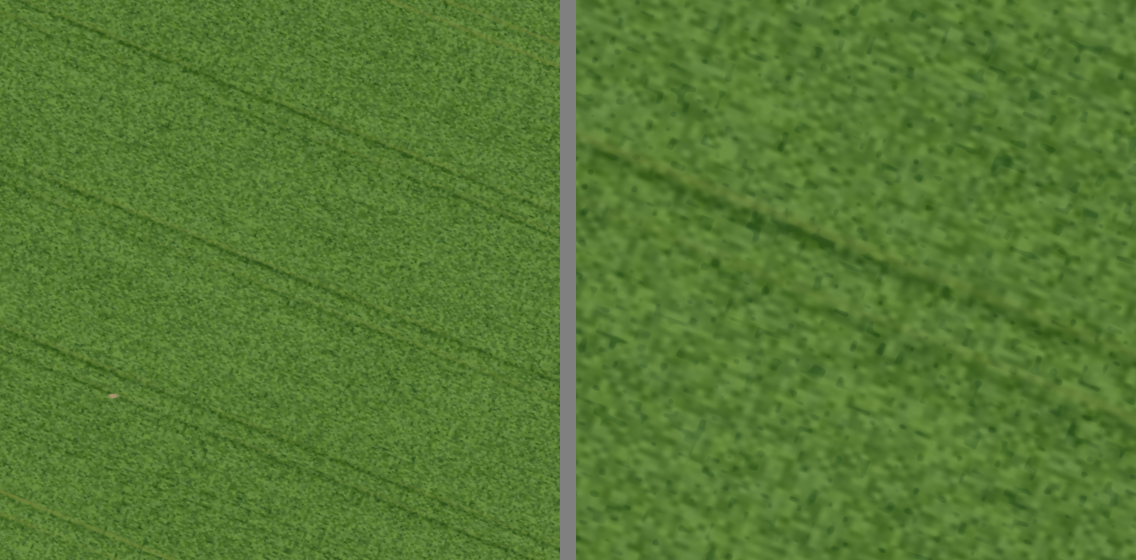
Left, the full canvas; right, a detail of the centre.
Give the GLSL for this texture, as a WebGL 1 fragment shader.

```glsl
precision highp float;
// A green crop field from above: fine leafy grain crossed by slanting wheel tracks.
uniform vec2 u_resolution;

const vec3 SHADE_GREEN = vec3(0.26, 0.40, 0.14);
const vec3 SUNLIT_GREEN = vec3(0.38, 0.52, 0.23);
const vec3 DRY_STRAW = vec3(0.46, 0.52, 0.22);
const vec3 PALE_STONE = vec3(0.72, 0.62, 0.48);
const vec2 ROW_DIRECTION = vec2(0.930, -0.367);
const float TRACK_SPACING = 0.277;
const float TRACK_OFFSET = 0.385;
const float WHEEL_GAP = 0.036;

float hash(vec2 cell) {
  vec3 q = fract(vec3(cell.xyx) * 0.1031);
  q += dot(q, q.yzx + 33.33);
  return fract((q.x + q.y) * q.z);
}

// Value noise centred on zero, from -0.5 to 0.5.
float noise(vec2 p) {
  vec2 cell = floor(p);
  vec2 f = fract(p);
  f = f * f * (3.0 - 2.0 * f);
  float low = mix(hash(cell), hash(cell + vec2(1.0, 0.0)), f.x);
  float high = mix(hash(cell + vec2(0.0, 1.0)), hash(cell + vec2(1.0, 1.0)), f.x);
  return mix(low, high, f.y) - 0.5;
}

// Soft line profile around zero distance.
float ridge(float distance, float width) {
  float d = distance / width;
  return exp(-d * d);
}

// Leaf texture: small blobs slightly longer along the rows.
float leafGrain(vec2 field) {
  float fine = noise(field * vec2(200.0, 270.0) + 31.0);
  float medium = noise(field * vec2(120.0, 170.0) + 87.0);
  return 1.30 * fine + 0.42 * medium;
}

// Sparse dark gaps between the leaves.
float leafGaps(vec2 field) {
  return smoothstep(0.20, 0.44, noise(field * vec2(180.0, 220.0) + 143.0));
}

// Long faint streaks of the drilled rows and broad patches.
float rowStreaks(vec2 field) {
  float narrow = noise(field * vec2(5.0, 120.0) + 11.0);
  float wide = noise(field * vec2(2.0, 38.0) + 57.0);
  float patches = noise(field * vec2(4.0, 7.0) + 23.0);
  return 0.24 * narrow + 0.15 * wide + 0.13 * patches;
}

// One wheel rut: x is its shadow, y is the dry edge above it.
vec2 wheelRut(float distance, float along, float seed) {
  float shadowWear = 0.95 + 0.7 * noise(vec2(along * 6.0, seed * 7.3));
  float dryWear = 0.6 + 0.9 * noise(vec2(along * 9.0, seed * 5.1 + 40.0));
  float shadow = ridge(distance, 0.0042) * shadowWear;
  float dry = ridge(distance - 0.0068, 0.0032) * dryWear;
  return vec2(shadow, dry);
}

// Pairs of ruts repeated across the field.
vec2 wheelTracks(vec2 field) {
  float place = (field.y - TRACK_OFFSET + 0.5 * WHEEL_GAP) / TRACK_SPACING;
  float id = floor(place + 0.5);
  float distance = (place - id) * TRACK_SPACING;
  vec2 upper = wheelRut(distance - 0.5 * WHEEL_GAP, field.x, id + 10.0);
  vec2 lower = wheelRut(distance + 0.5 * WHEEL_GAP, field.x, id + 20.0);
  vec2 tracks = upper + 0.8 * lower;
  // The outermost tracks are drier and less shaded.
  float outer = step(1.5, abs(id - 1.0));
  return tracks * mix(vec2(1.0, 0.6), vec2(0.55, 1.3), outer);
}

// A thin broken pair of dark seed lines.
float seedLines(vec2 field, float centre, float gap) {
  float distance = abs(field.y - centre) - 0.5 * gap;
  float broken = 0.7 + 0.9 * noise(vec2(field.x * 80.0, 9.0));
  return ridge(distance, 0.0024) * broken;
}

float fleck(vec2 p, vec2 centre, vec2 size) {
  vec2 d = (p - centre) / size;
  return 1.0 - smoothstep(0.4, 1.2, length(d));
}

void main() {
  vec2 p = gl_FragCoord.xy / u_resolution;
  vec2 acrossDirection = vec2(-ROW_DIRECTION.y, ROW_DIRECTION.x);
  vec2 field = vec2(dot(p, ROW_DIRECTION), dot(p, acrossDirection)) + vec2(1.0, 0.0);
  vec2 bent = field + vec2(0.0, 0.004 * noise(vec2(field.x * 4.0, 3.0)));

  // Light and shade of the crop.
  vec2 tracks = wheelTracks(bent);
  float gaps = leafGaps(field);
  float tone = 0.69 + leafGrain(field) + rowStreaks(bent) - 0.60 * gaps;
  tone -= 0.66 * tracks.x + 0.62 * seedLines(bent, 0.235, 0.023);
  vec3 color = mix(SHADE_GREEN, SUNLIT_GREEN, clamp(tone, -0.6, 1.35));

  // Cool gaps and a slight drift between cool and warm leaves.
  float warmth = noise(field * vec2(95.0, 120.0) + 211.0);
  color += warmth * vec3(0.012, 0.016, -0.030) + gaps * vec3(-0.006, 0.0, 0.018);

  // Dry edges and a lone stone.
  color = mix(color, DRY_STRAW, clamp(0.6 * tracks.y, 0.0, 0.75));
  vec2 stoneSize = vec2(0.011, 0.005);
  color = mix(color, PALE_STONE, 0.85 * fleck(p, vec2(0.202, 0.293), stoneSize));
  gl_FragColor = vec4(color, 1.0);
}
```
